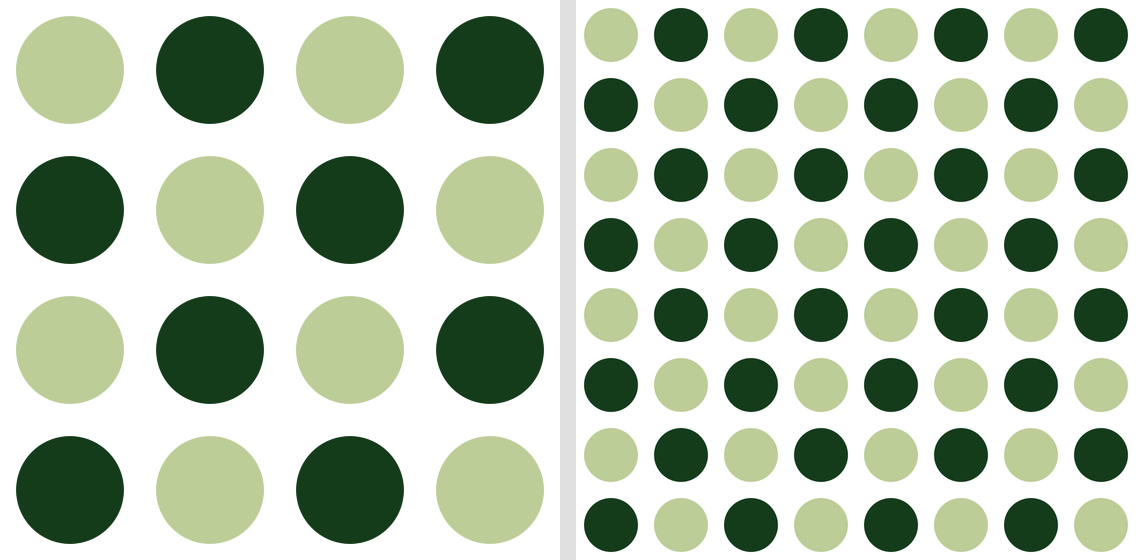
Left: one tile. Right: repeated 2 by 2.
Reproduce this pattern procedurally as a Shadertoy shader.

```glsl
// Checkered grid of dark and pale green dots on white
#define REPEATS 4.0
#define RADIUS 0.385
#define EDGE_PIXELS 1.3
#define PAPER vec3(1.0)
#define DARK_GREEN vec3(0.08, 0.235, 0.105)
#define PALE_GREEN vec3(0.737, 0.804, 0.592)

// Signed distance to a circle centred on the origin
float circleDistance(vec2 p, float radius) {
    return length(p) - radius;
}

void mainImage(out vec4 fragColor, in vec2 fragCoord) {
    // Grid space: one unit per cell, whole cells across the canvas
    vec2 grid = fragCoord / iResolution.xy * REPEATS;
    vec2 cell = floor(grid);
    vec2 local = fract(grid) - 0.5;

    // Colours alternate like a checkerboard
    float parity = mod(cell.x + cell.y, 2.0);
    vec3 dotColor = mix(DARK_GREEN, PALE_GREEN, parity);

    // Smooth dot edge, about one pixel wide
    float halfEdge = 0.5 * EDGE_PIXELS * REPEATS / iResolution.y;
    float coverage = 1.0 - smoothstep(-halfEdge, halfEdge, circleDistance(local, RADIUS));

    fragColor = vec4(mix(PAPER, dotColor, coverage), 1.0);
}
```
